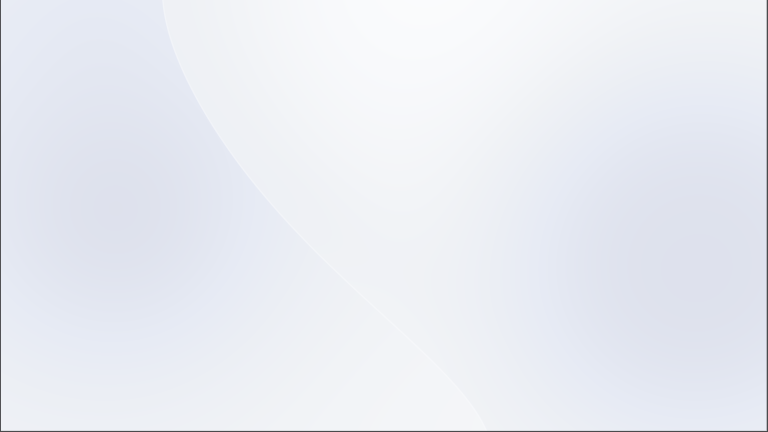
This background is drawn by a WebGL 1 fragment shader. Its source:

```glsl
precision highp float;
// Pale blue-white backdrop: two soft shadows, a curved sheet edge and a thin grey frame.

uniform vec2 u_resolution;

#define LEFT_SHADOW vec2(0.282, 0.470)
#define RIGHT_SHADOW vec2(1.609, 0.410)
#define TOP_LIGHT vec2(1.0, 1.05)
#define RIM_WIDTH 0.0032
#define RIM_STRENGTH 0.42
#define FRAME_WIDTHS vec3(0.0022, 0.0030, 0.0026) // left, right, bottom
#define FRAME_COLOR vec3(0.29, 0.29, 0.30)

float gaussian(vec2 offset, float spread) {
  return exp(-dot(offset, offset) / (spread * spread));
}

// Horizontal position of the sheet edge at height y
float edgeX(float y) {
  return 1.127 + y * (-0.4078 + y * (-3.1033 + y * (6.1465 + y * (-5.0254 + 1.64 * y))));
}

// Signed distance to the sheet edge, positive on the right
float edgeDistance(vec2 p) {
  float h = 0.005;
  float slope = (edgeX(p.y + h) - edgeX(p.y - h)) / (2.0 * h);
  return (p.x - edgeX(p.y)) / sqrt(1.0 + slope * slope);
}

// Brightness of the sheet on the left
float leftTone(vec2 p) {
  float base = mix(0.70, 0.48, smoothstep(0.0, 1.0, p.y));
  base += 0.10 * (p.x - LEFT_SHADOW.x);
  base -= 0.56 * gaussian(p - LEFT_SHADOW, 0.39);
  return base - 0.08 * gaussian(p - vec2(0.23, 0.97), 0.2);
}

// Brightness of the open area on the right, shaded along the edge
float rightTone(vec2 p) {
  vec2 offset = p - RIGHT_SHADOW;
  float shadow = exp(-pow(dot(offset, offset) / 0.22, 1.4));
  float gap = (p.x - edgeX(p.y)) / 0.25;
  float edgeShade = exp(-gap * gap) * smoothstep(0.15, 0.6, p.y);
  float base = 0.73 + 0.06 * p.y + 0.20 * gaussian(p - TOP_LIGHT, 0.40);
  return base - 0.72 * shadow - 0.20 * edgeShade;
}

// Ramp from lavender grey through blue haze to white
vec3 ramp(float tone) {
  vec3 dusk = vec3(0.866, 0.879, 0.924);
  vec3 haze = vec3(0.902, 0.918, 0.956);
  vec3 pale = vec3(0.937, 0.946, 0.960);
  vec3 white = vec3(0.983, 0.986, 0.992);
  vec3 color = mix(dusk, haze, clamp(tone / 0.3, 0.0, 1.0));
  color = mix(color, pale, clamp((tone - 0.3) / 0.32, 0.0, 1.0));
  return mix(color, white, clamp((tone - 0.62) / 0.38, 0.0, 1.0));
}

void main() {
  float pixel = 1.0 / u_resolution.y;
  vec2 p = gl_FragCoord.xy * pixel;
  float aspect = u_resolution.x * pixel;

  // Two areas joined along the curve
  float d = edgeDistance(p);
  float side = smoothstep(-pixel, pixel, d);
  vec3 color = ramp(mix(leftTone(p), rightTone(p), side));

  // Light rim on the curve
  float rim = clamp((0.5 * RIM_WIDTH - abs(d)) / pixel + 0.5, 0.0, 1.0);
  color = mix(color, vec3(0.985, 0.988, 0.995), RIM_STRENGTH * rim);

  // Hairline frame on three sides
  vec3 border = vec3(p.x, aspect - p.x, p.y);
  vec3 cover = clamp((FRAME_WIDTHS - border) / pixel + 0.5, 0.0, 1.0);
  float frame = max(cover.x, max(cover.y, cover.z));
  gl_FragColor = vec4(mix(color, FRAME_COLOR, frame), 1.0);
}
```
